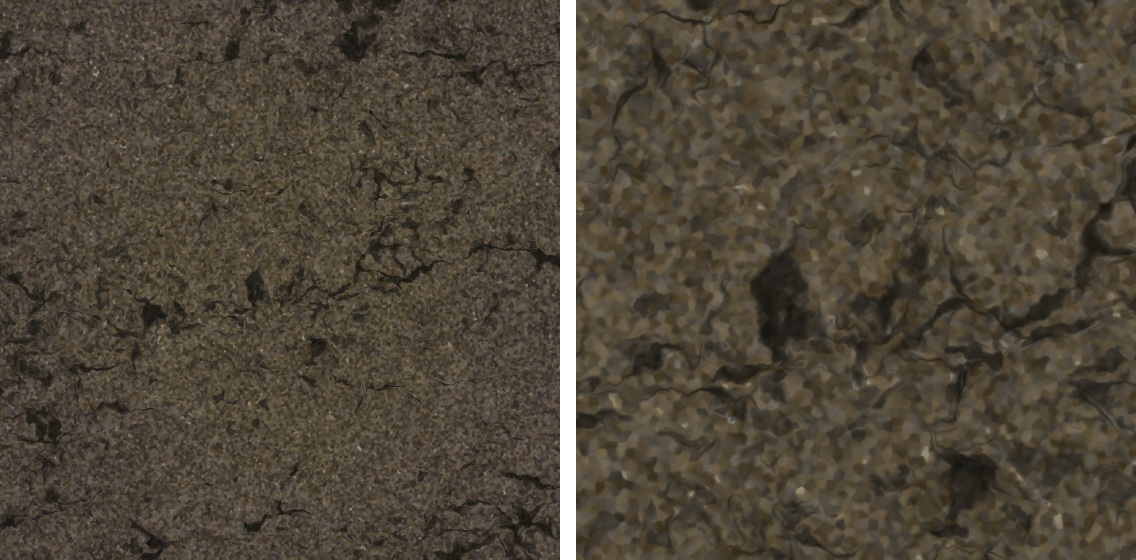
Left, the full canvas; right, a detail of the centre.
This texture is drawn by a Shadertoy shader. Its source:

```glsl
// Dark sandy soil: fine grains and soft clods broken by ragged, mostly level cracks.

const vec3  SOIL_WARM    = vec3(0.336, 0.300, 0.234);
const vec3  SOIL_COOL    = vec3(0.316, 0.278, 0.240);
const vec3  SHADOW       = vec3(0.105, 0.098, 0.080);
const vec3  TINT_AXIS    = vec3(0.022, 0.004, -0.026);
const float GRAIN_SCALE  = 205.0;  // grains across the canvas
const float GRAIN_LIGHT  = 0.18;   // brightness spread between grains
const float SPECK_LIGHT  = 0.14;   // extra light on rare pale grains
const float RAGGEDNESS   = 0.014;  // broad crack displacement in canvas units
const float CHIPPING     = 0.005;  // fine crack displacement in canvas units
const vec2  LARGE_CLODS  = vec2(4.5, 9.0);
const vec2  MEDIUM_CLODS = vec2(13.0, 18.0);
const vec2  SMALL_CLODS  = vec2(32.0, 38.0);

vec2 hash2(vec2 p) {
    vec3 q = fract(p.xyx * vec3(0.1031, 0.1030, 0.0973));
    q += dot(q, q.yzx + 33.33);
    return fract((q.xx + q.yz) * q.zy);
}

// Layered, sheared sines: irregular smooth noise around zero
float waves(vec2 p) {
    const mat2 turn = mat2(0.80, 0.60, -0.60, 0.80);
    float sum = 0.0, amplitude = 0.5;
    for (int i = 0; i < 5; i++) {
        p = turn * p + 1.7;
        sum += amplitude * sin(p.x + 1.3 * sin(p.y));
        p *= 1.73;
        amplitude *= 0.6;
    }
    return sum;
}

// Gap between the two nearest cell centres: zero along cell borders
float cellGap(vec2 p) {
    vec2 cell = floor(p), local = fract(p);
    float nearest = 9.0, second = 9.0;
    for (int y = -1; y <= 1; y++)
    for (int x = -1; x <= 1; x++) {
        vec2 offset = vec2(x, y);
        float d = length(offset + hash2(cell + offset + 50.0) - local);
        second = min(second, max(nearest, d));
        nearest = min(nearest, d);
    }
    return second - nearest;
}

// Soft-edged cellular grains: x is brightness, y is tint, both 0 to 1
vec2 grains(vec2 p) {
    vec2 cell = floor(p), local = fract(p), sum = vec2(0.0);
    float total = 0.0;
    for (int y = -1; y <= 1; y++)
    for (int x = -1; x <= 1; x++) {
        vec2 offset = vec2(x, y);
        vec2 toGrain = offset + hash2(cell + offset + 90.0) - local;
        float weight = exp(-6.5 * dot(toGrain, toGrain));
        sum += weight * hash2(cell + offset + 417.0);
        total += weight;
    }
    return sum / total;
}

// Crack along cell borders; it closes where the width is negative
float crack(vec2 p, float width, float softness) {
    return smoothstep(0.0, softness, width - cellGap(p));
}

void mainImage(out vec4 fragColor, in vec2 fragCoord) {
    vec2 uv = fragCoord / iResolution.y;
    vec2 centred = fragCoord / iResolution.xy - 0.5;
    float rim = smoothstep(0.15, 0.65, length(centred));

    // Sand grains in two sizes
    vec2 fine = grains(uv * GRAIN_SCALE);
    vec2 coarse = grains(uv * GRAIN_SCALE * 0.5 + 31.0);
    float chip = coarse.x + 0.5 * fine.x - 0.75;

    // Ragged coordinates shared by all cracks
    vec2 ragged = uv + RAGGEDNESS * vec2(waves(uv * 32.0), waves(uv * 32.0 + 7.3));
    ragged += CHIPPING * vec2(waves(uv * 120.0 + 3.0), waves(uv * 120.0 + 9.1));

    // Cracks open and close along patchy masks, with grains chipping the edges
    float region = waves(uv * vec2(6.0, 8.0) + 2.4) + 0.25 * rim;
    float patches = waves(uv * vec2(15.0, 22.0) + 11.0);
    float large = crack(ragged * LARGE_CLODS,
                        0.11 * patches + 0.03 * region - 0.005 + 0.05 * chip, 0.06);
    float medium = crack(ragged * MEDIUM_CLODS + 5.0,
                         0.24 * waves(uv * 27.0 + 4.0) + 0.11 * region - 0.05 + 0.12 * chip, 0.15);
    float small = crack(ragged * SMALL_CLODS + 9.0,
                        0.36 * waves(uv * 42.0 + 8.0) + 0.16 * region - 0.07 + 0.25 * chip, 0.28);

    // Scattered hollows and crumb-sized pits
    float hollow = smoothstep(0.78, 1.0, waves(ragged * vec2(34.0, 42.0) + 3.0)
                                         + 0.22 * region + 0.3 * chip);
    float pit = smoothstep(0.60, 0.95, waves(ragged * vec2(72.0, 84.0) + 13.0)
                                       + 0.20 * region + 0.4 * chip);
    float depth = 1.0 - (1.0 - 0.88 * large) * (1.0 - 0.80 * medium)
                      * (1.0 - 0.60 * small) * (1.0 - 0.70 * hollow) * (1.0 - 0.50 * pit);

    // Broad soil colour, crumbs and shallow relief
    vec3 color = mix(SOIL_WARM, SOIL_COOL, clamp(rim + 0.3 * waves(uv * 5.0 + 6.0), 0.0, 1.0));
    float crumbs = smoothstep(0.0, 0.40, cellGap(ragged * 58.0 + 20.0));
    color *= 0.93 + 0.10 * crumbs + 0.04 * waves(uv * vec2(9.0, 22.0) + 15.0);

    // Grain light, tint and pale specks
    color += GRAIN_LIGHT * (fine.x - 0.5) * vec3(1.0, 0.95, 0.85);
    color += 0.35 * GRAIN_LIGHT * (coarse.x - 0.5);
    color += TINT_AXIS * (2.0 * fine.y - 1.0);
    color += SPECK_LIGHT * smoothstep(0.85, 0.97, fine.x) * smoothstep(0.6, 0.9, coarse.y);

    // Shadowed cracks keep a faint trace of grain
    vec3 shade = SHADOW + 0.06 * (fine.x - 0.5);
    color = mix(color, shade, depth);
    fragColor = vec4(clamp(color, 0.0, 1.0), 1.0);
}
```
